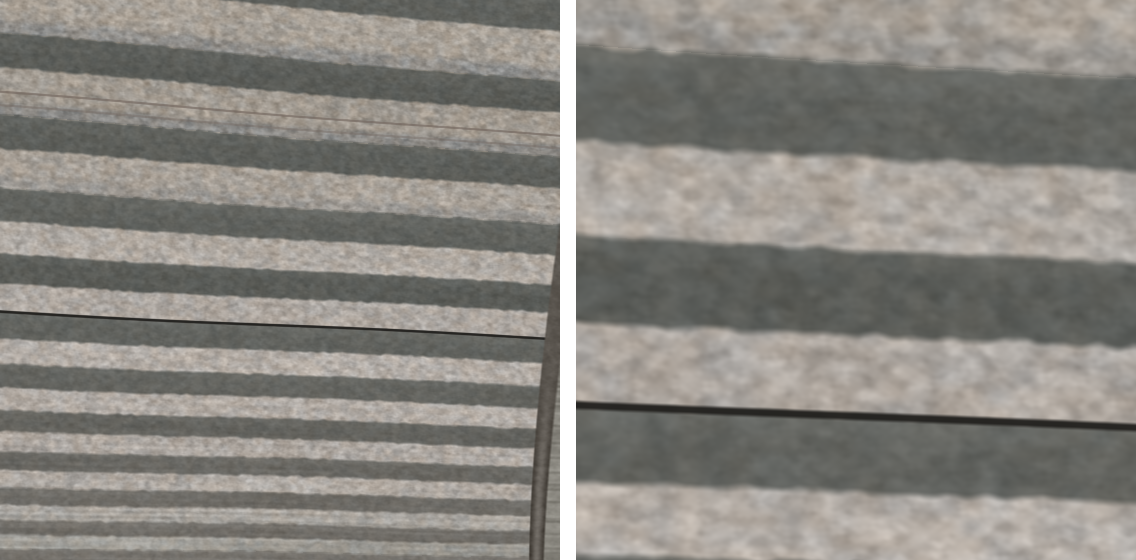
Left: the whole. Right: its middle third, enlarged.
A WebGL 2 fragment shader for this texture:

```glsl
#version 300 es
precision highp float;
// Weathered slats in perspective: dark and pale bands, tilted slightly,
// shrink geometrically toward the bottom, with stone-like grain, fine
// streaks, a black seam and a curved post along the right edge.
#define FIRST_EDGE 0.0586   // depth of the first dark edge
#define HORIZON 1.3376      // distance from that edge to the vanishing line
#define ROW_RATIO 0.89      // height of each row relative to the one above
#define TILT 0.092
#define TILT_FADE 0.078
#define SOFTNESS 0.0032     // edge blur
#define GRAIN_LIGHT 0.25
#define GRAIN_DARK 0.11
#define STREAKS 0.09
#define SEAM_ROW 4.0
#define SEAM_WIDTH 0.0024

uniform vec2 u_resolution;
out vec4 fragColor;

const vec3 DARK_TOP = vec3(0.365, 0.372, 0.355);
const vec3 DARK_LOW = vec3(0.450, 0.437, 0.415);
const vec3 PALE_TOP = vec3(0.640, 0.612, 0.575);
const vec3 PALE_MID = vec3(0.690, 0.665, 0.640);
const vec3 PALE_LOW = vec3(0.610, 0.605, 0.580);
const vec3 LIP_GRAY = vec3(0.530, 0.530, 0.525);
const vec3 SEAM = vec3(0.130, 0.125, 0.115);
const vec3 POST = vec3(0.350, 0.330, 0.305);
const vec3 BEYOND = vec3(0.530, 0.520, 0.490);

float hash(vec2 p) {
    vec3 q = fract(p.xyx * vec3(0.1031, 0.1030, 0.0973));
    q += dot(q, q.yzx + 33.33);
    return fract((q.x + q.y) * q.z);
}

float noise(vec2 p) {
    vec2 i = floor(p), f = fract(p);
    f = f * f * (3.0 - 2.0 * f);
    float low = mix(hash(i), hash(i + vec2(1, 0)), f.x);
    float high = mix(hash(i + vec2(0, 1)), hash(i + vec2(1, 1)), f.x);
    return mix(low, high, f.y);
}

// Three rotated octaves, centred on zero
float grainField(vec2 p) {
    float sum = 0.0, weight = 0.5;
    for (int i = 0; i < 3; i++) {
        sum += weight * (noise(p) - 0.5);
        p = mat2(1.5, 0.7, -0.7, 1.5) * p + 17.3;
        weight *= 0.62;
    }
    return sum;
}

// Coverage of a thin line, given the distance from its centre
float lineMask(float dist, float halfWidth) {
    return 1.0 - smoothstep(halfWidth * 0.4, halfWidth * 1.6, abs(dist));
}

void main() {
    vec2 p = gl_FragCoord.xy / u_resolution;
    p.y = 1.0 - p.y;

    // Undo the tilt, then turn depth into a row number
    float warp = 0.0015 * sin(p.x * 7.0 + p.y * 5.0);
    float depth = (p.y - TILT * p.x + warp) / (1.0 - TILT_FADE * p.x);
    float remaining = 1.0 - (depth - FIRST_EDGE) / HORIZON;
    float rows = log(remaining) / log(ROW_RATIO);
    float rowHeight = -HORIZON * remaining * log(ROW_RATIO);
    float row = floor(rows), phase = fract(rows);

    // Dark part of each row, with slightly rough edges
    float share = mix(0.405, 0.50, smoothstep(0.0, 3.0, rows));
    float bandDist = abs(fract(rows - share * 0.5 + 0.5) - 0.5) - share * 0.5;
    float rough = 0.0035 * (noise(p * vec2(90.0, 60.0)) - 0.5);
    float dark = 1.0 - smoothstep(-SOFTNESS, SOFTNESS, bandDist * rowHeight + rough);

    // Band colours drift down the canvas and differ a little by row
    float fade = smoothstep(7.0, 11.0, rows);
    vec3 pale = mix(PALE_TOP, PALE_MID, smoothstep(0.5, 4.0, rows));
    pale = mix(pale, PALE_LOW, fade);
    float lip = smoothstep(0.79, 0.90, phase) * (1.0 - smoothstep(1.0, 3.0, rows));
    pale = mix(pale, LIP_GRAY, 0.75 * lip);
    vec3 shade = mix(DARK_TOP, DARK_LOW, smoothstep(3.0, 10.0, rows));
    shade += 0.025 * smoothstep(0.25, 0.0, phase);
    vec3 color = mix(pale, shade, dark) + 0.03 * (hash(vec2(row, 5.0)) - 0.5);

    // Mottled grain, warm tint and lengthwise streaks
    vec2 surface = vec2(p.x, depth);
    float grain = grainField(surface * vec2(95.0, 125.0));
    float tint = noise(surface * vec2(65.0, 85.0) + 41.0) - 0.5;
    float streak = noise(vec2(p.x * 4.0, depth * 210.0)) - 0.5;
    color += grain * mix(GRAIN_LIGHT * (1.0 - 0.45 * fade), GRAIN_DARK, dark);
    color += tint * vec3(0.025, 0.0, -0.025) * (1.0 - 0.6 * dark);
    color += streak * STREAKS * mix(0.25, 1.0, smoothstep(4.0, 9.0, rows)) * (1.0 - 0.5 * dark);

    // Fine brown scratches in the first row, and the black seam
    float scratch = lineMask((rows - 0.71) * rowHeight, 0.0020)
                  + 0.6 * lineMask((rows - 0.88) * rowHeight, 0.0020);
    color = mix(color, vec3(0.43, 0.38, 0.35), 0.6 * scratch);
    float seam = lineMask((rows - SEAM_ROW) * rowHeight, SEAM_WIDTH);
    color = mix(color, SEAM, seam * 0.95);

    // Curved post, with plain streaked surface beyond it
    float rise = (1.0 - p.y) / 0.583;
    float left = 0.945 + 0.052 * pow(rise, 1.6);
    float width = mix(0.026, 0.036, rise);
    float across = (p.x - left) / width;
    float inside = smoothstep(-0.08, 0.08, across) * smoothstep(0.36, 0.44, p.y);
    float outside = smoothstep(0.9, 1.1, across) * inside;
    vec3 post = POST + 0.09 * sin(across * 6.2832 - 1.6) * smoothstep(0.6, 0.9, p.y) + 0.1 * grain;
    vec3 beyond = BEYOND + 0.12 * streak + 0.10 * grain;
    color = mix(mix(color, post, inside), beyond, outside);

    fragColor = vec4(clamp(color, 0.0, 1.0), 1.0);
}
```
